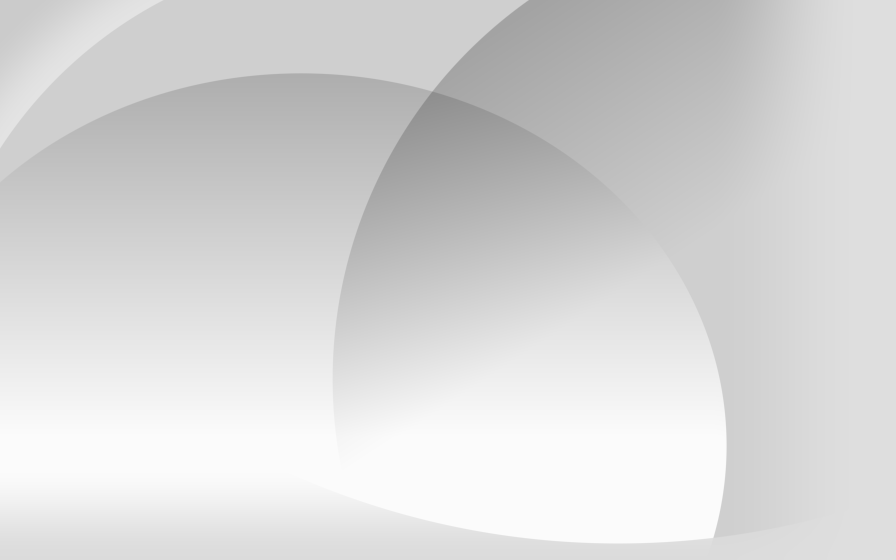
A Shadertoy shader for this background:

```glsl
// Soft grey backdrop of large overlapping translucent discs.
// Each disc is a distance function filled with its own linear gradient,
// layered from the back to the front, in units of the canvas height.

// Antialiased coverage of a signed distance (negative inside).
float coverage(float dist) {
    float halfPixel = 0.75 / iResolution.y;
    return 1.0 - smoothstep(-halfPixel, halfPixel, dist);
}

float circle(vec2 p, vec2 center, float radius) {
    return length(p - center) - radius;
}

// Approximate signed distance to an axis-aligned ellipse.
float ellipse(vec2 p, vec2 center, vec2 radii) {
    vec2 q = (p - center) / radii;
    float k = length(q);
    return k * (k - 1.0) / max(length(q / radii), 1e-4);
}

void mainImage(out vec4 fragColor, in vec2 fragCoord) {
    vec2 p = fragCoord / iResolution.xy * vec2(1.6, 1.0);
    float depth = 1.0 - p.y;

    // Corner sheen outside a flat grey disc
    float cornerDist = circle(p, vec2(0.65, 0.3125), 0.775);
    float sheen = mix(0.89, 0.795, smoothstep(0.0, 0.13, cornerDist));
    float leftSide = 1.0 - smoothstep(0.3, 0.5, p.x);
    float shade = mix(0.81, sheen, (1.0 - coverage(cornerDist)) * leftSide);

    // Wide dome, grey at its top and white near its base
    float dome = coverage(ellipse(p, vec2(0.5375, 0.204), vec2(0.76, 0.665)));
    float domeShade = min(0.68 + 0.47 * (depth - 0.131), 0.985);
    shade = mix(shade, domeShade, dome);

    // Shadow disc that darkens along a diagonal
    float shadow = coverage(circle(p, vec2(1.423, 0.323), 0.829));
    float diagonal = dot(vec2(p.x, depth), vec2(0.55, 0.83));
    float darkening = mix(0.79, 1.0, clamp((diagonal - 0.535) / 0.505, 0.0, 1.0));
    shade *= mix(1.0, darkening, shadow);

    // Grey floor, cut by the lower rim of a huge disc
    float floorMask = 1.0 - coverage(circle(p, vec2(1.104, 1.467), 1.4375));
    shade = mix(shade, 0.86, floorMask * smoothstep(0.83, 1.0, depth));

    // Fade to a plain light band on the right
    shade = mix(shade, 0.87, smoothstep(1.27, 1.54, p.x));

    fragColor = vec4(vec3(shade), 1.0);
}
```
